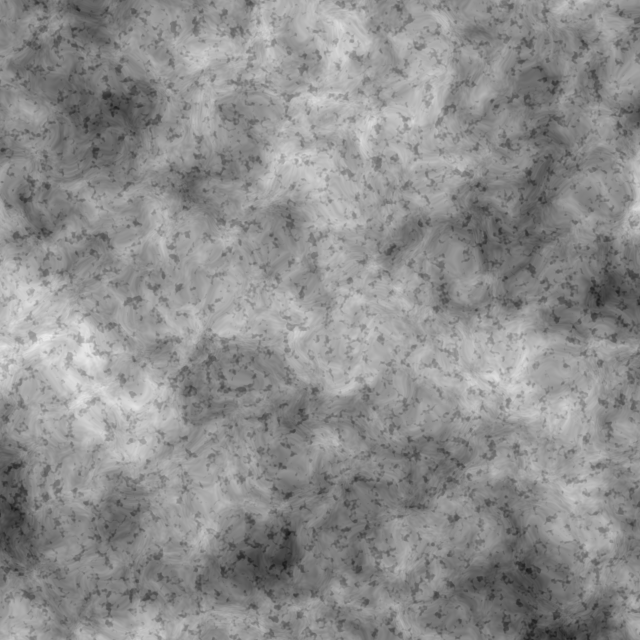
This texture is drawn by a Shadertoy shader. Its source:

```glsl
// Mottled grey stone: soft cloudy light and dark patches under fine dark specks.
// Clouds are rotated octaves of gradient noise, bent by a gentle domain warp;
// specks are the thresholded peaks of a finer noise, denser in some patches.

const float MEAN_GREY = 0.582;
const float CLOUD_CONTRAST = 0.335;
const float SPECK_DEPTH = 0.16;
const mat2 OCTAVE_TURN = mat2(0.8, 0.6, -0.6, 0.8);

// Integer hash of a lattice cell, 0 to 1
float hash(ivec2 cell, uint seed) {
    uint h = uint(cell.x) * 1597334677u ^ uint(cell.y) * 3812015801u ^ seed * 2654435769u;
    h = (h ^ (h >> 16)) * 2246822519u;
    h = (h ^ (h >> 13)) * 3266489917u;
    h ^= h >> 16;
    return float(h >> 8) / 16777216.0;
}

// Dot product of a random unit gradient with the offset from its corner
float cornerSlope(ivec2 cell, vec2 offset, uint seed) {
    float angle = 6.28319 * hash(cell, seed);
    return dot(vec2(cos(angle), sin(angle)), offset);
}

// Gradient noise, about -0.7 to 0.7
float gradientNoise(vec2 p, uint seed) {
    ivec2 cell = ivec2(floor(p));
    vec2 f = fract(p);
    vec2 blend = f * f * f * (f * (f * 6.0 - 15.0) + 10.0);
    float a = cornerSlope(cell, f, seed);
    float b = cornerSlope(cell + ivec2(1, 0), f - vec2(1, 0), seed);
    float c = cornerSlope(cell + ivec2(0, 1), f - vec2(0, 1), seed);
    float d = cornerSlope(cell + ivec2(1, 1), f - vec2(1, 1), seed);
    return mix(mix(a, b, blend.x), mix(c, d, blend.x), blend.y);
}

// Sum of octaves, each turned, doubled in frequency and scaled by gain
float fbm(vec2 p, int octaves, float gain, uint seed) {
    float sum = 0.0;
    float amplitude = 1.0;
    for (int i = 0; i < octaves; i++) {
        sum += amplitude * gradientNoise(p, seed + uint(i));
        p = OCTAVE_TURN * p * 2.0 + 17.3;
        amplitude *= gain;
    }
    return sum;
}

// Soft patches from a third of the canvas down to fine grain
float clouds(vec2 uv) {
    vec2 warp = vec2(fbm(uv * 7.0, 3, 0.6, 40u), fbm(uv * 7.0, 3, 0.6, 50u));
    return fbm(uv * 3.0 + warp * 0.12 + 5.0, 7, 0.72, 1u);
}

// Small irregular dark marks, gathered by a broader density noise
float specks(vec2 uv) {
    float density = fbm(uv * 11.0, 3, 0.7, 60u);
    float grain = fbm(uv * 50.0, 3, 0.75, 70u);
    return smoothstep(0.05, 0.75, grain + 0.25 * density);
}

void mainImage(out vec4 fragColor, in vec2 fragCoord) {
    vec2 uv = fragCoord / iResolution.y;
    float grey = MEAN_GREY + CLOUD_CONTRAST * clouds(uv) - SPECK_DEPTH * specks(uv);
    fragColor = vec4(vec3(clamp(grey, 0.0, 1.0)), 1.0);
}
```
